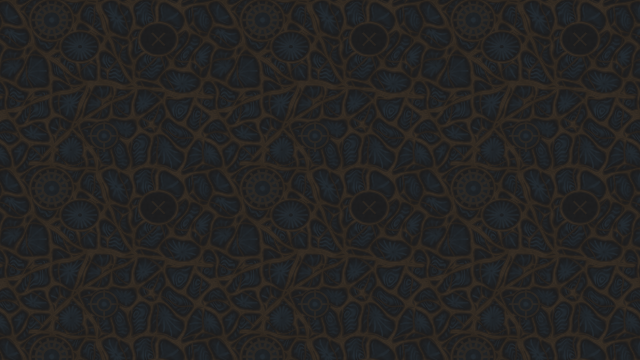
Give the GLSL for this pattern, as a Shadertoy shader.

```glsl
// Dark tiled web of brown woody strands over blue-black cells with faint engravings.
// Two periodic rounded Voronoi meshes and a few thick strands form the web;
// round emblems (disc, wheel, oval, medallion, starburst) are cut into it.
#define UNITS 432.0                  // units per canvas height
#define TILE vec2(253.0, 202.0)      // size of one repeat
#define MESH_WIDTH 2.3
#define VINE_WIDTH 1.15
#define STRAND_WIDTH 3.2
#define ROUNDING 0.5
#define BARK vec3(0.205, 0.171, 0.135)
#define BARK_SHADE vec3(0.140, 0.128, 0.119)
#define CELL vec3(0.118, 0.136, 0.152)
#define CELL_SHADE vec3(0.112, 0.113, 0.117)
#define ENGRAVING vec3(0.150, 0.190, 0.220)

const float TAU = 6.2831853;

// Thick strands: start and end, y downwards inside the tile
const vec4 STRANDS[11] = vec4[11](
    vec4(88, 152, 53, 187), vec4(88, 152, 113, 187), vec4(113, 187, 128, 246),
    vec4(36, 196, 116, 203), vec4(88, 152, 105, 100), vec4(0, 137, 105, 100),
    vec4(105, 100, 163, 105), vec4(88, 152, 163, 105), vec4(163, 105, 253, 118),
    vec4(45, 60, 105, 100), vec4(128, 45, 163, 105));

// Emblems: centre and radii
const vec4 EMBLEMS[5] = vec4[5](
    vec4(190, 47, 23, 20), vec4(62, 24, 26, 25), vec4(96, 56, 24, 19),
    vec4(125, 163, 20, 19), vec4(85, 180, 16, 17));

vec2 hash2(vec2 p) {
    return fract(sin(vec2(dot(p, vec2(127.1, 311.7)), dot(p, vec2(269.5, 183.3)))) * 43758.5);
}

// Value noise that repeats with the tile
float noise(vec2 p, vec2 n) {
    vec2 g = p / TILE * n, i = floor(g), f = fract(g);
    f *= f * (3.0 - 2.0 * f);
    vec2 e = vec2(1, 0);
    return mix(mix(hash2(mod(i, n)).x, hash2(mod(i + e, n)).x, f.x),
               mix(hash2(mod(i + e.yx, n)).x, hash2(mod(i + 1.0, n)).x, f.x), f.y);
}

vec2 wrapTile(vec2 q) { return q - TILE * round(q / TILE); }

vec2 site(vec2 id, vec2 n, float seed) {
    return (id + 0.5 + 0.85 * (hash2(mod(id, n) + seed) - 0.5)) * TILE / n;
}

// Rounded Voronoi: edge distance, offset from the site, cell hash
vec4 web(vec2 p, vec2 n, float seed) {
    vec2 base = floor(p / TILE * n), nearest = vec2(1e4), nearId = base;
    for (int k = 0; k < 9; k++) {
        vec2 id = base + vec2(k % 3 - 1, k / 3 - 1);
        vec2 c = site(id, n, seed) - p;
        if (dot(c, c) < dot(nearest, nearest)) { nearest = c; nearId = id; }
    }
    float sum = 1e-9;
    for (int k = 0; k < 25; k++) {
        vec2 id = nearId + vec2(k % 5 - 2, k / 5 - 2);
        if (k == 12) continue;
        vec2 c = site(id, n, seed) - p;
        sum += exp(-ROUNDING * dot(0.5 * (c + nearest), normalize(c - nearest)));
    }
    return vec4(-log(sum) / ROUNDING, -nearest, hash2(mod(nearId, n) + seed + 7.0).x);
}

float segment(vec2 p, vec4 s) {
    vec2 h = 0.5 * (s.zw - s.xy), q = wrapTile(p - 0.5 * (s.xy + s.zw));
    return length(q - h * clamp(dot(q, h) / dot(h, h), -1.0, 1.0));
}

float spokes(vec2 q, float n) {
    return abs(sin(0.5 * n * atan(q.y, q.x + 1e-5))) * length(q) * 2.0 / n;
}

void mainImage(out vec4 fragColor, in vec2 fragCoord) {
    float px = UNITS / iResolution.y;
    vec2 p = vec2(fragCoord.x, iResolution.y - fragCoord.y) * px;
    vec2 bent = p + 3.0 * sin(TAU * p.yx / TILE.yx * vec2(3, 4) + vec2(0.6, 2.1))
                  + 1.3 * sin(TAU * p.yx / TILE.yx * vec2(7, 8));
    float wear = noise(p, vec2(23, 18)), grain = noise(p, vec2(110, 88));

    // Mesh and thinner overlapping vines, as distance to the strand surface
    vec4 mesh = web(bent, vec2(8, 6), 3.0);
    float vine = web(bent.xy + vec2(11, 5), vec2(6, 5), 19.0).x;
    float d = min(mesh.x - MESH_WIDTH * (0.7 + 0.6 * wear), vine - VINE_WIDTH);

    // Engraved rays or rings in each cell
    float r = length(mesh.yz);
    float rings = abs(mod(r + 1.5 * sin(mesh.y * 0.5), 4.5) - 2.25);
    float blue = mesh.w < 0.5 ? spokes(mesh.yz, 9.0 + floor(mesh.w * 12.0)) : rings;
    blue = max(blue, max(3.0 - r, 6.0 - mesh.x) * 0.6);
    float brown = 1e3, hollow = 0.0, hub = 1e3;

    // Emblems replace the web inside their outline
    for (int i = 0; i < 5; i++) {
        vec4 e = EMBLEMS[i];
        vec2 q = wrapTile(p - e.xy);
        float R = 0.5 * (e.z + e.w), rad = length(q / e.zw) * R, t = rad / R;
        d = max(d, R - rad - 2.0);
        if (i < 3) d = min(d, abs(rad - R) - 2.2);
        if (t > 1.0) continue;
        blue = 1e3;
        hollow = i == 0 ? 1.0 : i == 2 ? 0.6 : 0.2;
        if (i == 0) brown = max(min(abs(q.x - q.y), abs(q.x + q.y)) * 0.7, rad - 0.45 * R);
        if (i == 1) brown = min(max(spokes(q, 14.0), 0.42 * R - rad),
                                min(abs(rad - 0.42 * R), abs(rad - 0.72 * R))) - 0.35;
        if (i == 3) brown = min(min(abs(rad - 0.4 * R), abs(rad - 0.8 * R)),
                                max(min(abs(q.x), abs(q.y)), 0.4 * R - rad));
        if (i == 2 || i == 4) blue = max(spokes(q, 18.0), max(0.15 * R - rad, rad - 0.8 * R));
        if (i == 1 || i == 3) hub = rad - 3.0;
    }
    for (int i = 0; i < 11; i++)
        d = min(d, segment(p + 0.5 * (bent - p), STRANDS[i]) - STRAND_WIDTH * (0.75 + 0.5 * wear));

    // Cell floor, darker under the strands, with its engravings
    vec3 col = mix(CELL_SHADE, CELL, smoothstep(0.5, 7.0, d) * (1.0 - hollow));
    col = mix(col, ENGRAVING, 0.45 * (0.4 + wear) * (1.0 - smoothstep(0.3, 0.5 + px, blue)));
    col = mix(col, BARK, 0.6 * (1.0 - smoothstep(0.4, 0.6 + px, brown)));
    col = mix(col, ENGRAVING, 0.6 * (1.0 - smoothstep(-px, px, hub)));

    // Rounded, grooved bark
    float ridge = smoothstep(0.0, 2.6, -d) * (0.88 + 0.12 * cos(d * 3.0));
    vec3 bark = mix(BARK_SHADE, BARK, ridge) * (0.92 + 0.16 * wear);
    col = mix(col, bark, 1.0 - smoothstep(-0.6 * px, 0.6 * px, d));
    fragColor = vec4(col * (0.95 + 0.1 * grain), 1.0);
}
```
